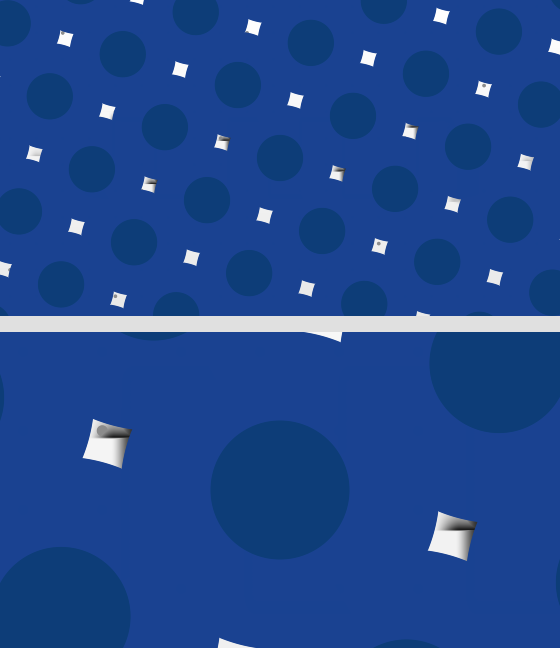
Top, the full canvas; bottom, a detail of the centre.
Reproduce this pattern procedurally as a Shadertoy shader.

```glsl
// Navy dots on a blue sheet, laid out on a square lattice turned 30 degrees.
// Each dot sits in a larger blue disc; the gaps between four discs show pale,
// slightly concave squares of a finely dotted backing with smudges mid-height.

float hash(vec2 p) {
    return fract(sin(dot(p, vec2(127.1, 311.7))) * 43758.5453);
}

// Antialiased coverage of the region where the distance is negative
float cover(float dist, float pixel) {
    return 1.0 - smoothstep(-0.6 * pixel, 0.6 * pixel, dist);
}

// Dark crease with a hard lower edge, plus a soft shade on the right
float smudge(vec2 local, vec2 id, vec2 p) {
    float above = local.y - 0.09 * (hash(id) - 0.5);
    float crease = smoothstep(-0.005, 0.005, above) * exp(-22.0 * max(above, 0.0));
    crease *= smoothstep(-0.08, 0.03, local.x);
    float side = 0.8 * smoothstep(0.02, 0.11, local.x + 0.05 * (hash(id + 7.0) - 0.5));
    float band = 1.0 - smoothstep(0.11, 0.15, abs(p.y));
    float fade = 1.0 - 0.75 * smoothstep(0.5, 0.7, abs(p.x));
    return max(crease, side) * band * fade;
}

// Pale backing: vertical gradient, fine grey dots and smudges
vec3 backing(vec2 p, vec2 local, vec2 id, float pixel) {
    float shade = mix(0.91, 1.0, p.y + 0.5);
    shade *= 1.0 - smudge(local, id, p);
    vec2 fine = fract(p * 12.0 + 0.75) - 0.5;
    float speck = cover(length(fine) - 0.07, 12.0 * pixel);
    return vec3(mix(shade, min(shade, 0.55), speck));
}

void mainImage(out vec4 fragColor, in vec2 fragCoord) {
    float pixel = 1.0 / iResolution.y;
    vec2 p = (fragCoord - 0.5 * iResolution.xy) * pixel;

    // Turned lattice with 3.75 cells per canvas height
    float angle = radians(30.0);
    vec2 axisU = vec2(cos(angle), sin(angle));
    vec2 axisV = vec2(-axisU.y, axisU.x);
    vec2 cell = vec2(dot(p, axisU), dot(p, axisV)) * 3.75;
    float cellPixel = 3.75 * pixel;

    // Distance to the nearest dot centre, and upright position inside the gap
    float radius = length(fract(cell + 0.5) - 0.5);
    vec2 gap = fract(cell) - 0.5;
    vec2 local = axisU * gap.x + axisV * gap.y;

    vec3 color = backing(p, local, floor(cell), pixel);
    color = mix(color, vec3(0.10, 0.26, 0.57), cover(radius - 0.632, cellPixel));
    color = mix(color, vec3(0.05, 0.24, 0.47), cover(radius - 0.275, cellPixel));
    fragColor = vec4(color, 1.0);
}
```
